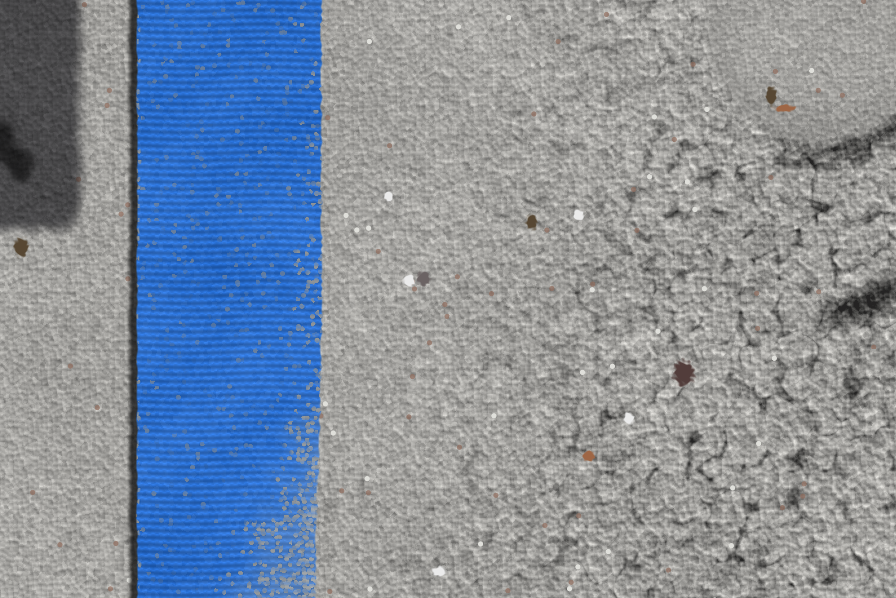
Give the GLSL for this texture, as a WebGL 1 fragment shader.

```glsl
precision highp float;
uniform vec2 u_resolution;

vec2 hash2(vec2 c) {
  vec3 q = fract(vec3(c.xyx) * vec3(0.1031, 0.103, 0.0973));
  q += dot(q, q.yzx + 33.33);
  return fract((q.xx + q.yz) * q.zy);
}

// Squared distance to the nearest grain and that grain's random id
vec2 grain(vec2 p) {
  vec2 base = floor(p), best = vec2(9.0, 0.0);
  for (int j = -1; j <= 1; j++) {
    for (int i = -1; i <= 1; i++) {
      vec2 cell = base + vec2(float(i), float(j));
      vec2 rnd = hash2(cell + 17.0);
      vec2 d = cell + 0.1 + 0.8 * rnd - p;
      float dd = dot(d, d);
      if (dd < best.x) best = vec2(dd, fract(rnd.x * 31.7 + rnd.y * 17.3));
    }
  }
  return best;
}

// Light falling from above on bumps of one size
float slope(vec2 p) {
  return grain(p - vec2(0.12, 0.28)).x - grain(p + vec2(0.12, 0.28)).x;
}

float waves(vec2 p) {
  return sin(p.x + 1.7 * sin(p.y * 0.8)) * sin(p.y * 1.1 + 1.4 * sin(p.x * 0.7));
}

float segment(vec2 p, vec2 a, vec2 b) {
  vec2 ab = b - a;
  return length(p - a - ab * clamp(dot(p - a, ab) / dot(ab, ab), 0.0, 1.0));
}

vec3 pebble(vec3 col, vec2 p, vec2 at, vec2 size, vec3 tint) {
  float d = length((p - at) / size) + 0.2 * waves(p * 300.0);
  return mix(col, tint, 1.0 - smoothstep(0.7, 1.15, d));
}

void main() {
  vec2 p = gl_FragCoord.xy / u_resolution.y;
  vec2 wobble = 0.008 * vec2(waves(p * 55.0), waves(p.yx * 61.0 + 4.0));
  vec2 fine = grain(p * 135.0);
  vec2 clump = grain(p * 33.0 + wobble * 40.0);

  // Smooth mound in the upper right corner
  float moundEdge = length((p + wobble * 0.5 - vec2(1.375, 0.965)) / vec2(0.2, 0.208));
  float mound = 1.0 - smoothstep(0.93, 1.03, moundEdge);

  // Sand grows rougher toward the lower right
  float rough = smoothstep(0.5, 1.25, p.x + 0.25 * (0.5 - p.y));
  rough = mix(0.3 + 0.7 * rough, 0.08, mound);
  float light = 0.645 + 0.02 * waves(p * 9.0) - 0.015 * rough;
  light += slope(p * 125.0) * mix(0.17, 0.22, rough);
  light += slope(p * 62.0 + wobble * 50.0) * 0.24 * rough;
  light += slope(p * 29.0 + wobble * 60.0) * 0.13 * rough;
  light += 0.10 * (fine.y - 0.5);

  // Pits between clumps
  float pit = smoothstep(0.28, 0.65, clump.x + 0.12 * waves(p * 95.0));
  light -= 0.25 * pit * rough * rough;
  light -= 0.13 * smoothstep(0.3, 0.9, waves(p * 38.0 + 2.0)) * rough * rough * (0.4 + fine.x);

  // Mound shading and the shadow beneath it
  light -= 0.06 * mound * smoothstep(0.45, 1.0, moundEdge);
  float under = smoothstep(0.93, 1.03, moundEdge) * (1.0 - smoothstep(1.03, 1.2, moundEdge));
  light -= 0.3 * under * smoothstep(1.24, 1.46, p.x);

  // Crevice at the right edge
  float crevice = segment(p + wobble, vec2(1.36, 0.455), vec2(1.52, 0.53));
  light -= 0.36 * (1.0 - smoothstep(0.005, 0.04, crevice)) * smoothstep(1.32, 1.45, p.x);
  vec3 col = vec3(1.0, 0.993, 0.972) * clamp(light, 0.14, 0.9);

  // Scattered flecks, pale and rusty
  vec2 fleck = grain(p * 48.0 + 9.0);
  float spot = 1.0 - smoothstep(0.025, 0.06, fleck.x);
  col = mix(col, vec3(0.88, 0.88, 0.86), spot * step(0.985, fleck.y));
  col = mix(col, vec3(0.56, 0.42, 0.36), 0.7 * spot * step(fleck.y, 0.02));

  // Larger stones and leaf scraps
  vec3 white = vec3(0.92), rust = vec3(0.62, 0.4, 0.27), brown = vec3(0.34, 0.28, 0.2);
  col = pebble(col, p, vec2(0.684, 0.531), vec2(0.010), white);
  col = pebble(col, p, vec2(0.708, 0.534), vec2(0.012), vec3(0.42, 0.39, 0.39));
  col = pebble(col, p, vec2(0.65, 0.672), vec2(0.008), white);
  col = pebble(col, p, vec2(0.967, 0.64), vec2(0.009), white);
  col = pebble(col, p, vec2(1.052, 0.30), vec2(0.010), white);
  col = pebble(col, p, vec2(0.735, 0.045), vec2(0.012, 0.008), white);
  col = pebble(col, p, vec2(0.889, 0.628), vec2(0.010, 0.013), brown);
  col = pebble(col, p, vec2(1.143, 0.375), vec2(0.018, 0.022), vec3(0.32, 0.24, 0.23));
  col = pebble(col, p, vec2(0.985, 0.237), vec2(0.011, 0.009), rust);
  col = pebble(col, p, vec2(1.29, 0.84), vec2(0.009, 0.016), brown);
  col = pebble(col, p, vec2(1.312, 0.819), vec2(0.018, 0.006), rust);
  col = pebble(col, p, vec2(0.035, 0.587), vec2(0.012, 0.017), brown);

  // Soft cast shadow at the upper left, with a darker crack
  vec2 q = abs(p + wobble * 0.4 - vec2(0.0, 0.92)) - vec2(0.085, 0.255);
  float shade = length(max(q, 0.0)) + min(max(q.x, q.y), 0.0) - 0.05;
  col *= mix(vec3(0.45, 0.45, 0.47), vec3(1.0), smoothstep(-0.016, 0.014, shade));
  float crack = segment(p + wobble, vec2(-0.01, 0.79), vec2(0.035, 0.72));
  col *= 0.45 + 0.55 * smoothstep(0.006, 0.028, crack);

  // Woven strap with its thin shadow on the left
  float left = 0.229 + 0.0015 * waves(p.yy * 90.0);
  float right = 0.527 + 0.01 * smoothstep(0.0, 0.45, p.y) + 0.002 * waves(p.yy * 120.0);
  col *= 1.0 - 0.7 * smoothstep(left - 0.018, left - 0.007, p.x) * step(p.x, left + 0.01);
  float row = p.y * 84.0 + 0.12 * sin(p.x * 25.0);
  float rib = 0.5 + 0.5 * cos(6.2832 * row);
  float thread = 0.5 + 0.5 * cos(6.2832 * (p.x * 80.0 + 0.5 * floor(row)));
  vec3 strap = vec3(0.17, 0.43, 0.80) * (0.85 + 0.2 * rib + 0.10 * thread * rib);
  strap += 0.05 * (fine.y - 0.5) + vec3(0.02) * waves(p * 14.0);

  // Sand dusted over the strap: a lower drift, the right edge, stray grains
  float drift = smoothstep(-0.04, 0.13, p.x - 0.36 - 0.42 * p.y + 0.03 * waves(p * 40.0));
  drift *= 1.0 - smoothstep(0.27, 0.36, p.y + 0.02 * waves(p * 50.0));
  float rim = smoothstep(0.065, 0.0, right - p.x) * (0.5 + 0.5 * waves(p * 31.0));
  float amount = 0.025 + 0.62 * drift + 0.28 * rim + 0.25 * smoothstep(0.008, 0.0, p.x - left);
  float dust = smoothstep(-0.08, 0.08, amount - fine.y) * (1.0 - smoothstep(0.2, 0.5, fine.x));
  dust = max(dust * (0.65 + 0.35 * (1.0 - rib)), 0.3 * drift);
  strap = mix(strap, vec3(0.68, 0.67, 0.64) * (0.88 + 0.24 * fine.y), 0.9 * dust);
  float onStrap = smoothstep(-0.002, 0.002, p.x - left) * smoothstep(-0.002, 0.002, right - p.x);
  gl_FragColor = vec4(mix(col, strap, onStrap), 1.0);
}
```
